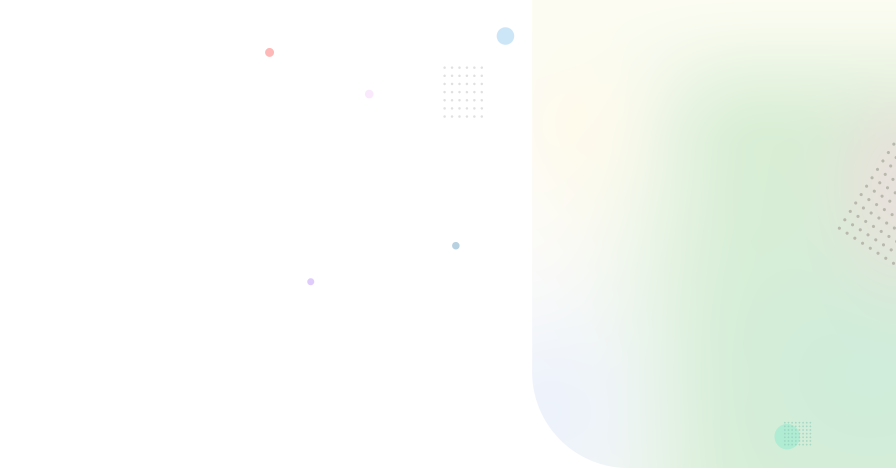
Give the GLSL for this background, as a Shadertoy shader.

```glsl
// White page with a soft pastel gradient panel on the right, scattered discs and dot grids.

// Lengths are in canvas heights, origin at the lower left.
const float PANEL_LEFT = 1.137;
const float PANEL_WIDTH = 0.773;
const float CORNER_RADIUS = 0.205;
const float GRID_TILT = -0.575;

const vec3 PAGE = vec3(1.0);
const vec3 PALE = vec3(0.985, 0.985, 0.98);
const vec3 LEAF = vec3(0.85, 0.932, 0.835);
const vec3 MINT = vec3(0.81, 0.928, 0.86);
const vec3 CREAM = vec3(1.0, 0.983, 0.92);
const vec3 ICE = vec3(0.925, 0.947, 0.985);
const vec3 ROSE = vec3(0.91, 0.88, 0.86);
const vec3 IVORY = vec3(0.99, 0.99, 0.95);

const vec3 CORAL = vec3(1.0, 0.72, 0.72);
const vec3 SKY = vec3(0.80, 0.90, 0.97);
const vec3 BLUSH = vec3(0.98, 0.91, 0.99);
const vec3 STEEL = vec3(0.72, 0.82, 0.88);
const vec3 VIOLET = vec3(0.88, 0.80, 0.99);
const vec3 JADE = vec3(0.69, 0.92, 0.83);
const vec3 SILVER = vec3(0.88);
const vec3 TAUPE = vec3(0.72, 0.72, 0.68);
const vec3 PINE = vec3(0.58, 0.81, 0.73);

// Converts a signed distance to smooth edge coverage.
float coverage(float dist) {
    return clamp(0.5 - dist * iResolution.y, 0.0, 1.0);
}

float glow(vec2 p, vec2 center, vec2 spread) {
    vec2 d = (p - center) / spread;
    return exp(-dot(d, d));
}

float disc(vec2 p, vec2 center, float radius) {
    return coverage(length(p - center) - radius);
}

// Finite lattice of dots that starts at q = 0.
float dotGrid(vec2 q, vec2 pitch, vec2 count, float radius) {
    vec2 cell = clamp(round(q / pitch), vec2(0.0), count - 1.0);
    return coverage(length(q - cell * pitch) - radius);
}

vec2 rotate(vec2 p, float angle) {
    float c = cos(angle), s = sin(angle);
    return vec2(c * p.x + s * p.y, c * p.y - s * p.x);
}

// Panel open at the top and right, rounded at the lower left.
float panelDistance(vec2 p) {
    vec2 q = vec2(PANEL_LEFT, 0.0) + CORNER_RADIUS - p;
    return length(max(q, 0.0)) + min(max(q.x, q.y), 0.0) - CORNER_RADIUS;
}

vec3 panelColor(vec2 p) {
    float across = (p.x - PANEL_LEFT) / PANEL_WIDTH;
    vec3 color = mix(PALE, LEAF, smoothstep(0.0, 0.65, across));
    color = mix(color, MINT, 0.9 * glow(p, vec2(1.86, 0.20), vec2(0.32, 0.28)));
    color = mix(color, ICE, 0.9 * glow(p, vec2(1.17, 0.12), vec2(0.20, 0.22)));
    color = mix(color, CREAM, 0.85 * glow(p, vec2(1.24, 0.77), vec2(0.16, 0.26)));
    color = mix(color, ROSE, 0.95 * glow(p, vec2(1.92, 0.60), vec2(0.13, 0.20)));
    return mix(color, IVORY, smoothstep(0.68, 1.03, p.y));
}

void mainImage(out vec4 fragColor, in vec2 fragCoord) {
    vec2 p = fragCoord / iResolution.y;
    vec3 color = mix(PAGE, panelColor(p), coverage(panelDistance(p)));

    // Scattered discs
    color = mix(color, CORAL, disc(p, vec2(0.576, 0.888), 0.0095));
    color = mix(color, SKY, disc(p, vec2(1.080, 0.923), 0.0187));
    color = mix(color, BLUSH, disc(p, vec2(0.789, 0.799), 0.0092));
    color = mix(color, STEEL, disc(p, vec2(0.974, 0.475), 0.0080));
    color = mix(color, VIOLET, disc(p, vec2(0.664, 0.398), 0.0075));
    color = mix(color, JADE, disc(p, vec2(1.682, 0.067), 0.0272));

    // Dot grids
    vec2 tilted = rotate(p - vec2(1.7935, 0.5124), GRID_TILT);
    color = mix(color, SILVER, dotGrid(p - vec2(0.950, 0.751),
        vec2(0.0159, 0.0174), vec2(6.0, 7.0), 0.0026));
    color = mix(color, TAUPE, dotGrid(tilted,
        vec2(0.0197, 0.0214), vec2(14.0), 0.0033));
    color = mix(color, PINE, 0.7 * dotGrid(p - vec2(1.677, 0.050),
        vec2(0.0078), vec2(8.0, 7.0), 0.0018));

    fragColor = vec4(color, 1.0);
}
```
